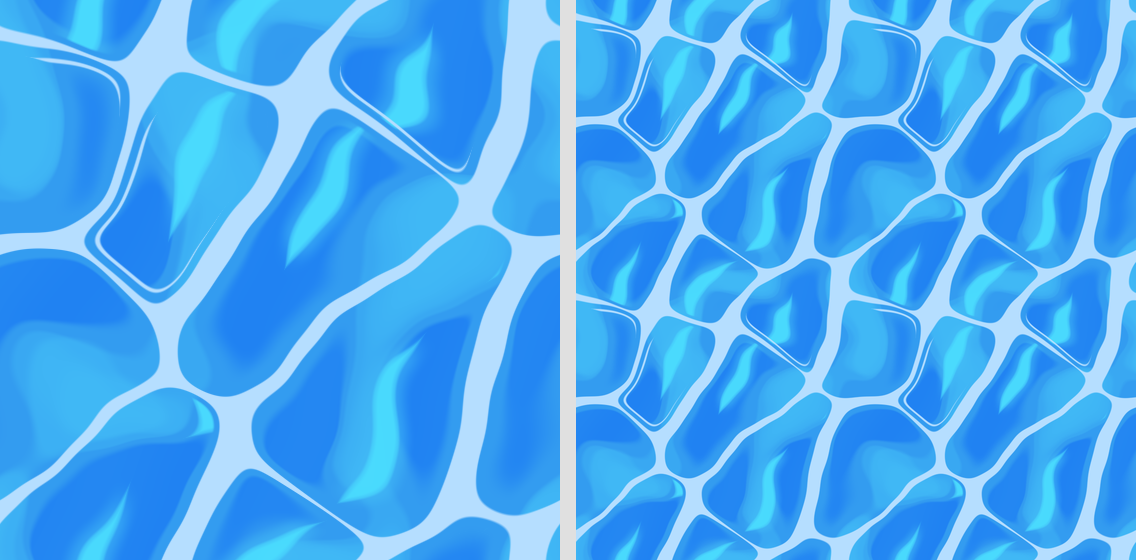
Left: one tile. Right: repeated 2 by 2.
This texture is drawn by a Shadertoy shader. Its source:

```glsl
// Stylised water: a pale diagonal foam web over deep blue pools with cyan glints.

const float TAU = 6.2831853;
const vec3 DEEP = vec3(0.125, 0.51, 0.95);
const vec3 MID = vec3(0.20, 0.61, 0.94);
const vec3 WASH = vec3(0.26, 0.74, 0.965);
const vec3 GLINT = vec3(0.29, 0.86, 0.995);
const vec3 FOAM = vec3(0.71, 0.87, 1.0);

// Skewed lattice: eight cells per tile, leaning along (2, 3).
const mat2 TO_LATTICE = mat2(3.0, 1.0, -2.0, 2.0);
const mat2 TO_CANVAS = mat2(0.25, -0.125, 0.25, 0.375);
const vec2 LEAN = vec2(0.555, 0.832);

struct Cell {
    vec2 fromSeed;  // canvas offset from the cell seed
    vec2 id;        // lattice index
    float foam;     // distance to the foam web, negative inside it
};

// Hash that repeats with the canvas.
float hash(vec2 id, float salt) {
    vec2 wrapped = fract(TO_CANVAS * id);
    return fract(sin(dot(wrapped, vec2(127.1, 311.7)) + salt * 17.3) * 43758.55);
}

vec2 seedOf(vec2 id) {
    return id + 0.5 + 0.8 * (vec2(hash(id, 1.0), hash(id, 2.0)) - 0.5);
}

// Periodic sine; freq must hold whole numbers.
float wave(vec2 p, vec2 freq, float phase) {
    return sin(TAU * dot(p, freq) + phase);
}

vec2 bend(vec2 p, float freq, float amount, float phase) {
    return amount * vec2(wave(p, vec2(0.0, freq), phase),
                         wave(p, vec2(freq, freq), phase + 2.0));
}

float smoothMin(float a, float b, float k) {
    float h = max(k - abs(a - b), 0.0) / k;
    return min(a, b) - 0.25 * h * h * k;
}

// Half width of the foam strand between two cells.
float strandWidth(vec2 p, vec2 normal, float random) {
    float along = abs(dot(normal, vec2(LEAN.y, -LEAN.x)));
    float base = mix(0.004, 0.027, along * along * smoothstep(0.05, 0.75, random));
    return base + 0.005 * wave(p, vec2(2.0, 1.0), 0.7) * wave(p, vec2(-1.0, 2.0), 2.1);
}

Cell foamCell(vec2 p, float sharpness) {
    vec2 q = TO_LATTICE * p, home = floor(q), id = home;
    float nearest = 1e3;
    for (int j = -1; j <= 1; j++)
    for (int i = -1; i <= 1; i++) {
        vec2 other = home + vec2(i, j), d = seedOf(other) - q;
        if (dot(d, d) < nearest) { nearest = dot(d, d); id = other; }
    }
    // Blend the distances to all borders so that junctions get fillets.
    vec2 seed = seedOf(id);
    float total = 0.0;
    for (int j = -2; j <= 2; j++)
    for (int i = -2; i <= 2; i++) {
        if (i == 0 && j == 0) continue;
        vec2 other = id + vec2(i, j), s = seedOf(other);
        vec2 n = normalize(s - seed), slope = n * TO_LATTICE;
        float border = dot(0.5 * (s + seed) - q, n) / length(slope);
        float width = strandWidth(p, normalize(slope), hash(id + other, 3.0));
        total += exp(-sharpness * (border - width));
    }
    return Cell(TO_CANVAS * (q - seed), id, -log(total) / sharpness);
}

// Broad brushed tone, from -1 (deep) to 1 (light), drawn out along the lean.
float brushTone(vec2 p) {
    float sway = 1.3 * wave(p, vec2(1.0, 1.0), 0.4) + 0.5 * wave(p, vec2(1.0, -3.0), 1.9);
    return 0.68 * wave(p, vec2(2.0, -1.0), 1.0 + sway)
         + 0.32 * wave(p, vec2(1.0, 2.0), 3.0 - sway);
}

// Signed distance to a bent, tapering stroke through the cell seed.
float strokeDistance(vec2 r, float halfLength, float width, float phase) {
    float t = dot(r, LEAN) / halfLength;
    float s = dot(r, vec2(LEAN.y, -LEAN.x));
    float curve = 0.022 * sin(2.4 * t + phase) + 0.007 * sin(5.0 * t - phase);
    float taper = (1.0 - t * t) * (0.75 - 0.4 * t);
    return abs(s - curve) - width * taper;
}

void mainImage(out vec4 fragColor, in vec2 fragCoord) {
    vec2 uv = fragCoord / iResolution.xy;
    float pixel = 1.0 / iResolution.y;
    vec2 p = uv + bend(uv, 1.0, 0.025, 0.6) + bend(uv, 2.0, 0.016, 2.5)
           + bend(uv, 7.0, 0.0018, 1.0);
    Cell cell = foamCell(p, 55.0);
    float tone = brushTone(p);
    float inside = smoothstep(0.007, 0.013, cell.foam);

    // Overlapping translucent washes
    vec3 color = MID;
    for (int i = 0; i < 4; i++) {
        float k = float(i);
        float ragged = 0.1 * wave(p, vec2(3.0 + k, -2.0), 1.7 * k);
        float layer = smoothstep(0.0, 0.1 + 0.07 * k, tone + ragged - 0.26 - 0.11 * k);
        color = mix(color, WASH, 0.38 * layer);
    }

    // Deep pools, inset from the foam, crisp in places and soft in others
    float inset = 0.014 + 0.005 * wave(p, vec2(3.0, 2.0), 0.5);
    float pool = smoothMin(cell.foam - inset, (0.14 - tone) * 0.07, 0.03);
    float softness = mix(0.005, 0.04, 0.5 + 0.5 * wave(p, vec2(1.0, -2.0), 4.0));
    float shade = 0.9 + 0.1 * wave(p, vec2(3.0, -1.0), 2.0);
    color = mix(color, DEEP, shade * smoothstep(0.0, softness, pool));

    // Cyan glints with a faint halo
    float random = hash(cell.id, 5.0);
    float hasGlint = step(0.3, random) * inside;
    float stroke = strokeDistance(cell.fromSeed, 0.15, 0.036, TAU * random);
    float reach = smoothstep(0.16, 0.09, abs(dot(cell.fromSeed, LEAN)));
    color = mix(color, WASH, 0.55 * hasGlint * reach * smoothstep(0.035, -0.005, stroke));
    color = mix(color, GLINT, 0.6 * hasGlint * smoothstep(0.003, -0.004, stroke));
    color = mix(color, GLINT, 0.9 * hasGlint * smoothstep(-0.002, -0.012, stroke));

    // Foam web and thin arcs that echo it
    float facing = cos(atan(cell.fromSeed.y, cell.fromSeed.x) - TAU * hash(cell.id, 7.0));
    float arcWidth = 0.0045 * smoothstep(0.3, 0.9, facing) - 0.0015;
    float arc = abs(cell.foam - 0.016) - arcWidth;
    arc += step(0.45, hash(cell.id, 8.0));
    color = mix(color, FOAM, smoothstep(pixel, -pixel, min(cell.foam, arc)));
    fragColor = vec4(color, 1.0);
}
```
